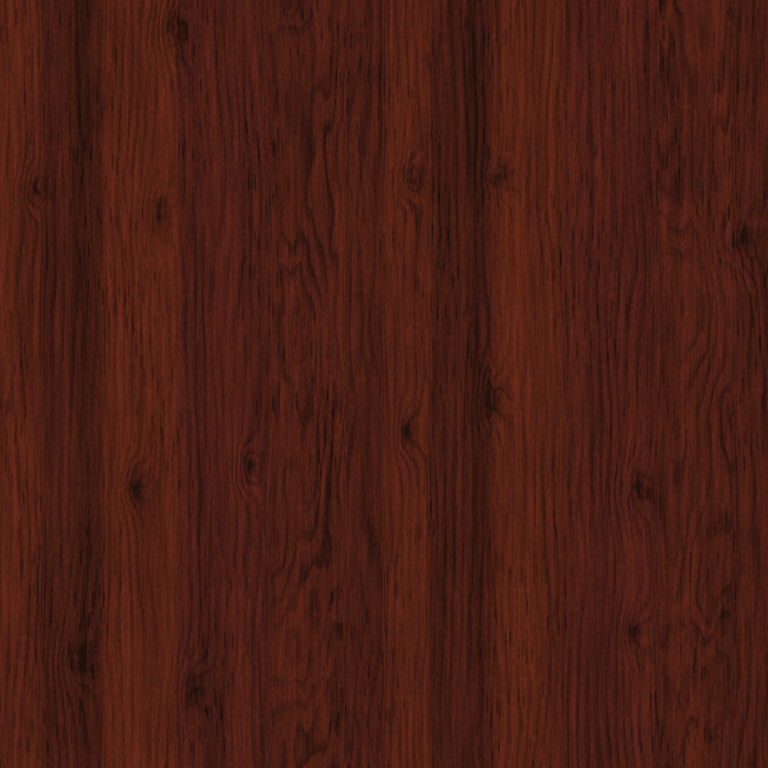
Give the GLSL for this texture, as a WebGL 1 fragment shader.

```glsl
precision highp float;
// Dark red mahogany boards with vertical grain, figured rings, pores and knots.
uniform vec2 u_resolution;

#define BOARD_PERIOD 0.505
#define BOARD_START 0.14
#define RING_RATE 84.0
#define FIGURE_SWIRL 3.6
#define RING_DEPTH 0.29
#define FIBRE_DEPTH 0.27
#define PORE_DEPTH 0.33
#define KNOT_CHANCE 0.5
#define KNOT_GRID vec2(7.0, 3.5)
#define KNOT_SIZE vec2(0.021, 0.042)
#define DARK_WOOD vec3(0.130, 0.060, 0.045)
#define LIGHT_WOOD vec3(0.390, 0.153, 0.092)

vec2 hash2(vec2 p) {
  return fract(sin(vec2(dot(p, vec2(127.1, 311.7)), dot(p, vec2(269.5, 183.3)))) * 43758.5);
}

// Cellular noise: distance to the nearest scattered point.
float cells(vec2 p) {
  vec2 base = floor(p);
  float nearest = 4.0;
  for (int j = -1; j <= 1; j++) {
    for (int i = -1; i <= 1; i++) {
      vec2 cell = base + vec2(float(i), float(j));
      vec2 d = cell + hash2(cell) - p;
      nearest = min(nearest, dot(d, d));
    }
  }
  return sqrt(nearest);
}

// Layered, mutually bent sines, roughly in -1..1.
float waves(vec2 p) {
  float sum = 0.0, amp = 0.55;
  for (int i = 0; i < 4; i++) {
    sum += amp * sin(p.x + 1.3 * sin(p.y + float(i))) * cos(p.y - 0.7 * sin(p.x));
    p = mat2(0.8, 0.6, -0.6, 0.8) * p * 1.9 + 3.7;
    amp *= 0.47;
  }
  return sum;
}

// Replaces one board by the next across a soft joint.
vec3 joint(vec3 board, vec3 next, float edge, float x) {
  return mix(board, next, smoothstep(edge - 0.005, edge + 0.005, x));
}

// Board properties: tone, purple tint, amount of ring figure.
vec3 boardAt(float x) {
  vec3 orange = vec3(0.71, 0.0, 0.1);
  vec3 board = joint(orange, vec3(0.56, 1.0, 0.15), 0.09, x);
  board = joint(board, vec3(0.56, 0.4, 1.0), 0.21, x);
  board = joint(board, vec3(0.50, 0.5, 0.3), 0.31, x);
  board = joint(board, vec3(0.68, 0.1, 0.1), 0.36, x);
  board = joint(board, vec3(0.45, 0.4, 0.0), 0.42, x);
  return joint(board, orange, BOARD_PERIOD - 0.005, x);
}

// Scattered knots: x = swelling of the grain, y = dark core.
vec2 knots(vec2 p) {
  vec2 base = floor(p * KNOT_GRID), knot = vec2(0.0);
  for (int j = -1; j <= 1; j++) {
    for (int i = -1; i <= 1; i++) {
      vec2 cell = base + vec2(float(i), float(j));
      vec2 kind = hash2(cell + 41.0);
      vec2 centre = (cell + 0.2 + 0.6 * hash2(cell + 7.0)) / KNOT_GRID;
      vec2 d = (p - centre) / (KNOT_SIZE * (0.7 + 0.5 * kind.y));
      float r2 = dot(d, d);
      knot += step(kind.x, KNOT_CHANCE) * vec2(exp(-r2), exp(-5.0 * r2));
    }
  }
  return knot;
}

void main() {
  vec2 p = gl_FragCoord.xy / min(u_resolution.x, u_resolution.y);
  float x = p.x + 0.002 * waves(p * vec2(9.0, 7.0));
  float local = mod(x - BOARD_START, BOARD_PERIOD);
  vec3 board = boardAt(local);
  float figure = board.z;

  // Growth rings: straight in plain boards, swirling in figured ones.
  vec2 knot = knots(p + 0.006 * waves(p * vec2(90.0, 50.0)));
  float phase = RING_RATE * x - 62.0 * figure * (local - 0.26) + 2.4 * knot.x
    + mix(0.9, FIGURE_SWIRL, figure) * waves(p * vec2(25.0, 6.5) + 2.0);
  float r = fract(phase);
  float ring = smoothstep(0.35, 0.85, r) * (1.0 - smoothstep(0.85, 1.0, r));
  ring *= (0.1 + 1.3 * cells(p * vec2(24.0, 5.0))) * (1.0 + 0.35 * figure);

  // Fibres and pores follow the grain around the knots.
  vec2 grain = p + vec2(0.004 * waves(p * vec2(14.0, 9.0)) + 0.006 * knot.x, 0.0);
  float fibre = 0.8 * cells(grain * vec2(90.0, 3.0)) + 1.2 * cells(grain * vec2(250.0, 14.0)) - 0.9;
  float speck = cells(p * vec2(230.0, 130.0)) - 0.45;
  float pore = 1.0 - smoothstep(0.08, 0.24, cells(grain * vec2(120.0, 15.0)));
  pore *= smoothstep(-0.3, 0.3, waves(p * vec2(31.0, 6.0) + 9.0));

  // Broad tone: long streaks, cloudy patches and a dark heart line.
  float streak = 0.13 * waves(vec2(x * 85.0, p.y * 1.6)) + 0.09 * waves(p * vec2(26.0, 6.0) + 5.0);
  float heartOffset = (local - 0.475 + 0.004 * waves(p * vec2(5.0, 9.0))) / 0.009;
  float heart = exp(-heartOffset * heartOffset);

  float tone = board.x + 0.135 + streak + FIBRE_DEPTH * fibre + 0.23 * speck;
  tone -= RING_DEPTH * ring + PORE_DEPTH * pore + 0.17 * heart;
  tone -= 0.08 * knot.x + 0.5 * knot.y * (0.2 + 1.5 * cells(p * vec2(110.0, 60.0)));

  vec3 color = mix(DARK_WOOD, LIGHT_WOOD, clamp(tone, 0.0, 1.12));
  color += board.y * vec3(-0.002, -0.003, 0.008);
  gl_FragColor = vec4(color, 1.0);
}
```
